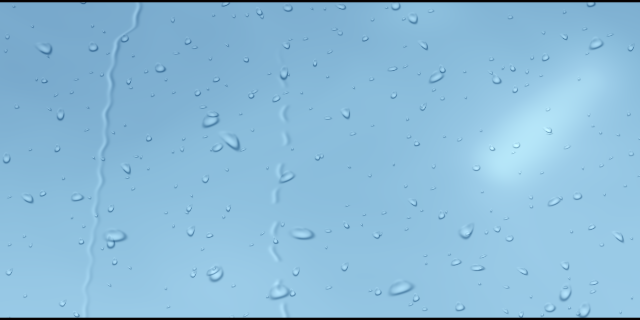
Give the GLSL for this texture, as a Shadertoy shader.

```glsl
// Raindrops on a window pane in front of a hazy blue sky.
// The sky is a gradient with soft glows and layered sines; drops come from
// jittered cell grids, and two wavering water trails run down the glass.

const vec3 SKY_DEEP  = vec3(0.46, 0.65, 0.79);
const vec3 SKY_MID   = vec3(0.54, 0.74, 0.86);
const vec3 SKY_PALE  = vec3(0.61, 0.80, 0.91);
const vec3 SKY_GLOW  = vec3(0.72, 0.91, 0.98);
const vec3 BAR_COLOR = vec3(0.02, 0.00, 0.00);
const vec3 SHADE_TINT = vec3(1.0, 0.96, 0.84);
const vec2 SHADOW_DIR = vec2(0.38, -0.92);
const float CLOUD_AMOUNT = 0.20;
const float EDGE_SOFTNESS = 0.0028;
const float BAR_INNER = 0.0043;
const float BAR_OUTER = 0.0098;

vec3 hash3(vec2 cell) {
    vec3 h = fract(cell.xyx * vec3(0.1031, 0.1030, 0.0973));
    h += dot(h, h.yxz + 33.33);
    return fract((h.xxy + h.yzz) * h.zyx);
}

// Layered, domain-warped sines in about -1..1
float cloudWaves(vec2 p) {
    float sum = 0.0, amp = 0.5;
    for (int i = 0; i < 4; i++) {
        p += 0.45 * sin(p.yx * 1.3 + float(i) * 1.7);
        sum += amp * sin(p.x + 0.6) * cos(p.y - 0.4);
        p = mat2(1.5, 1.1, -1.1, 1.5) * p;
        amp *= 0.55;
    }
    return sum;
}

float glow(vec2 p, vec2 center, vec2 size) {
    vec2 q = (p - center) / size;
    return exp(-dot(q, q));
}

float segmentDistance(vec2 p, vec2 a, vec2 b) {
    vec2 along = b - a;
    return length(p - a - along * clamp(dot(p - a, along) / dot(along, along), 0.0, 1.0));
}

vec3 sky(vec2 p) {
    float waves = cloudWaves(p * vec2(3.2, 4.5));
    float tone = 1.72 - 1.30 * p.y + CLOUD_AMOUNT * 1.6 * waves;
    tone -= 0.45 * glow(p, vec2(0.0, 0.75), vec2(0.45, 0.45));

    // Sunlit cloud on the right with a wide haze around it
    float d = segmentDistance(p + 0.03 * waves, vec2(1.57, 0.50), vec2(1.84, 0.75));
    tone += 1.15 * exp(-d * d / 0.011);
    tone += 0.80 * glow(p, vec2(1.78, 0.50), vec2(0.42, 0.34));
    tone += 0.55 * glow(p, vec2(1.32, 0.97), vec2(0.14, 0.07));
    tone += 0.35 * glow(p, vec2(0.72, 0.15), vec2(0.25, 0.14));

    vec3 color = mix(SKY_DEEP, SKY_MID, clamp(tone, -0.15, 1.0));
    color = mix(color, SKY_PALE, clamp(tone - 1.0, 0.0, 1.0));
    return mix(color, SKY_GLOW, clamp(tone - 2.0, 0.0, 1.1));
}

// Brightness change of one drop; offset is measured from its center
float dropShade(vec2 offset, float radius, vec3 rnd) {
    float tilt = (rnd.x - 0.5) * 1.5;
    vec2 q = mat2(cos(tilt), -sin(tilt), sin(tilt), cos(tilt)) * offset / radius;
    float stretch = mix(0.72, 1.35, rnd.y);
    q *= vec2(stretch, 1.0 / stretch);
    q.x *= 1.0 + 0.28 * q.y;
    float angle = atan(q.y, q.x + 1e-5);
    float r = length(q) * (1.0 + 0.09 * sin(2.0 * angle + 6.3 * rnd.z)
                               + 0.06 * sin(3.0 * angle + 9.0 * rnd.x));
    float soft = EDGE_SOFTNESS / radius;
    float inside = 1.0 - smoothstep(1.0 - soft, 1.0 + soft, r);
    float rimOffset = (r - 0.86) / max(0.18, 0.7 * soft);
    float rim = exp(-rimOffset * rimOffset);
    float facing = dot(normalize(offset + 1e-5), SHADOW_DIR);
    float shadow = rim * (0.22 + 0.78 * smoothstep(-0.2, 0.9, facing));
    float crown = glow(q, vec2(-0.25, 0.50), vec2(0.55, 0.30));
    float lens = glow(q, vec2(0.05, -0.22), vec2(0.65, 0.42));
    float outerLight = rim * smoothstep(0.3, 1.0, -facing);
    return inside * (0.10 * lens - 0.07 * crown) - 0.25 * shadow + 0.10 * outerLight;
}

// One jittered grid of drops
float dropLayer(vec2 p, float cellSize, vec2 radii, float chance, float seed) {
    vec2 home = floor(p / cellSize);
    float shade = 0.0;
    for (int y = -1; y <= 1; y++)
    for (int x = -1; x <= 1; x++) {
        vec2 cell = home + vec2(x, y);
        vec3 place = hash3(cell + seed);
        vec3 form = hash3(cell + seed + 71.7);
        vec2 center = (cell + 0.12 + 0.76 * place.xy) * cellSize;
        float radius = mix(radii.x, radii.y, form.z * form.z);
        if (place.z < chance) shade += dropShade(p - center, radius, form);
    }
    return shade;
}

// Relief of a thin trail: lit on its left side, shaded on its right
float trailShade(float d, float width) {
    float s = d / width;
    return -s * exp(-s * s);
}

float trails(vec2 p) {
    float y = p.y;
    float wobble = 0.004 * sin(y * 47.0) + 0.003 * sin(y * 103.0 + 1.0);
    float longPath = 0.262 + 0.115 * y + 0.055 * smoothstep(0.86, 0.92, y) + wobble;
    float strength = (0.10 + 0.13 * smoothstep(0.1, 0.9, y)) * (0.8 + 0.3 * sin(y * 61.0));
    float shade = strength * trailShade(p.x - longPath, 0.008);

    float beadPath = 0.875 + 0.018 * sin(y * 9.0 + 2.2) + 1.3 * wobble;
    float beads = smoothstep(-0.5, 0.8, sin(y * 70.0) + 0.6 * sin(y * 33.0));
    beads *= 1.0 - smoothstep(0.6, 0.9, y);
    return shade + 0.17 * beads * trailShade(p.x - beadPath, 0.009);
}

void mainImage(out vec4 fragColor, in vec2 fragCoord) {
    vec2 p = fragCoord / iResolution.y;
    float shade = dropLayer(p, 0.200, vec2(0.017, 0.036), 0.42, 13.0);
    shade += dropLayer(p, 0.105, vec2(0.009, 0.017), 0.50, 37.0);
    shade += 0.60 * dropLayer(p, 0.062, vec2(0.004, 0.009), 0.45, 59.0);
    shade += trails(p);
    vec3 color = sky(p) + clamp(shade, -0.32, 0.16) * SHADE_TINT;

    // Dark bars along the top and bottom
    float pane = smoothstep(BAR_INNER, BAR_OUTER, min(p.y, 1.0 - p.y));
    fragColor = vec4(mix(BAR_COLOR, clamp(color, 0.0, 1.0), pane), 1.0);
}
```
